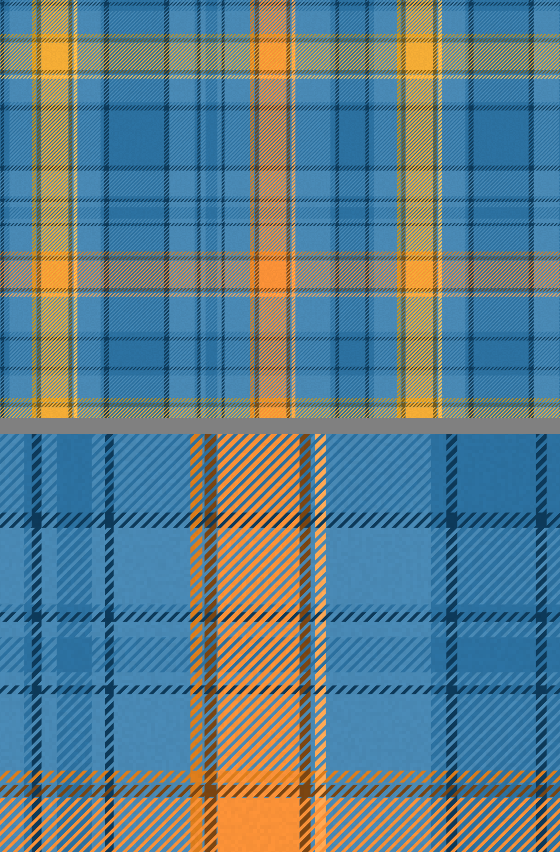
Top: the whole. Bottom: its middle third, enlarged.
Reproduce this pattern procedurally as a WebGL 1 fragment shader.

```glsl
precision highp float;
// A twill-woven tartan: blue grounds crossed by yellow and orange bands.
// One sett of 100 threads colours both warp and weft; a diagonal twill
// wave chooses which yarn lies on top, and fine grain roughens the cloth.

uniform vec2 u_resolution;

const float THREADS = 100.0;                // threads in one sett
const float SETTS_ACROSS = 1.536;           // repeats over the canvas width
const vec2 SETT_ORIGIN = vec2(8.8, 9.2);    // start of the sett, in threads
const float WARP_SHARE = 0.59;              // part of the surface showing warp

const vec3 SKY    = vec3(0.285, 0.535, 0.705);
const vec3 BLUE   = vec3(0.170, 0.440, 0.625);
const vec3 NAVY   = vec3(0.050, 0.225, 0.350);
const vec3 GOLD   = vec3(0.790, 0.580, 0.110);
const vec3 YELLOW = vec3(0.955, 0.675, 0.210);
const vec3 CREAM  = vec3(1.000, 0.770, 0.350);
const vec3 OLIVE  = vec3(0.460, 0.350, 0.090);
const vec3 RUST   = vec3(0.860, 0.490, 0.110);
const vec3 ORANGE = vec3(0.975, 0.565, 0.215);
const vec3 PEACH  = vec3(1.000, 0.660, 0.330);
const vec3 BROWN  = vec3(0.480, 0.270, 0.070);

float hash(vec2 cell) {
  return fract(sin(dot(cell, vec2(127.1, 311.7))) * 43758.5453);
}

// Lays a soft-edged stripe from start to end over the base colour.
vec3 stripe(vec3 base, vec3 yarn, float t, float start, float end, float soft) {
  float inside = 0.5 * (end - start) - abs(t - 0.5 * (start + end));
  return mix(base, yarn, clamp(inside / soft + 0.5, 0.0, 1.0));
}

// A bright band: edge, dark guard, wide centre, dark guard, pale line.
vec3 brightBand(vec3 base, float t, vec3 edge, vec3 guard, vec3 centre,
                vec3 pale, float soft) {
  vec3 c = stripe(base, edge, t, 0.0, 1.1, soft);
  c = stripe(c, guard, t, 1.3, 2.4, soft);
  c = stripe(c, centre, t, 2.5, 10.0, soft);
  c = stripe(c, guard, t, 10.0, 11.0, soft);
  return stripe(c, pale, t, 11.4, 12.4, soft);
}

// A blue panel closed by navy lines, with a paler lead-in.
vec3 bluePanel(vec3 base, float t, float start, float end, float lead,
               float line, float soft) {
  vec3 c = stripe(base, BLUE, t, start - lead, end, soft);
  c = stripe(c, NAVY, t, start, start + line, soft);
  return stripe(c, NAVY, t, end - line, end, soft);
}

// Colour of the yarn at thread position t of the sett.
vec3 sett(float t, float soft) {
  vec3 c = brightBand(SKY, t, GOLD, OLIVE, YELLOW, CREAM, soft);
  c = bluePanel(c, t, 19.7, 37.6, 0.9, 1.4, soft);
  c = stripe(c, BLUE, t, 44.6, 45.3, soft);
  c = stripe(c, NAVY, t, 45.3, 46.2, soft);
  c = stripe(c, BLUE, t, 47.6, 50.8, soft);
  c = stripe(c, NAVY, t, 52.0, 52.8, soft);
  c = brightBand(c, t - 59.8, RUST, BROWN, ORANGE, PEACH, soft);
  c = bluePanel(c, t, 83.2, 92.4, 1.4, 1.0, soft);
  return stripe(c, BLUE, t, 92.4, 93.8, soft);
}

// Share of warp on top along the diagonal, with smoothed crossings.
float twill(vec2 p, float soft) {
  float wave = abs(fract(p.x + p.y) - 0.5) * 2.0;
  return clamp((WARP_SHARE - wave) / soft + 0.5, 0.0, 1.0);
}

void main() {
  // Thread coordinates, measured from the top left of the canvas
  float threadsPerPixel = THREADS * SETTS_ACROSS / u_resolution.x;
  vec2 fromTop = vec2(gl_FragCoord.x, u_resolution.y - gl_FragCoord.y);
  vec2 p = fromTop * threadsPerPixel;
  vec2 t = mod(p - SETT_ORIGIN, THREADS);

  // Weave the two sets of yarn
  vec3 warp = sett(t.x, threadsPerPixel);
  vec3 weft = sett(t.y, threadsPerPixel);
  vec3 cloth = mix(weft, warp, twill(p, 2.0 * threadsPerPixel));

  // Fine fibre grain
  float grain = hash(floor(p * 3.0)) - 0.5;
  cloth *= 1.0 + 0.045 * grain;

  gl_FragColor = vec4(cloth, 1.0);
}
```
